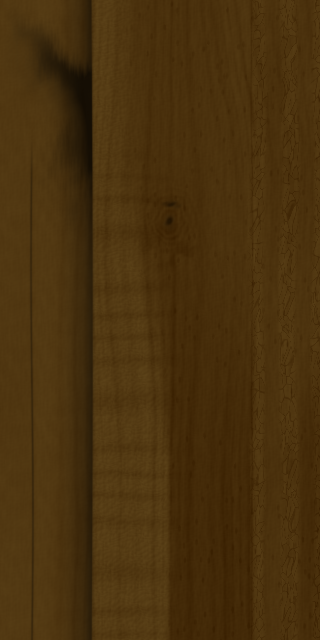
Write a WebGL 2 fragment shader that draws this texture.

```glsl
#version 300 es
precision highp float;
// Two dark, oiled wooden boards with a shadowed joint, a stain and a small knot.
// Grain lines are sines bent around the knot; cellular noise gives fibres,
// rough bumps, pores and crackle. A tone value then picks the wood colour.
uniform vec2 u_resolution;
out vec4 fragColor;

vec2 hash2(vec2 p) {
  return fract(sin(vec2(dot(p, vec2(127.1, 311.7)), dot(p, vec2(269.5, 183.3)))) * 43758.5);
}

// Cellular noise: nearest distance, second distance, random value of the cell
vec3 cellular(vec2 p) {
  vec2 base = floor(p);
  vec3 best = vec3(8.0, 8.0, 0.0);
  for (int j = -1; j <= 1; j++)
    for (int i = -1; i <= 1; i++) {
      vec2 cell = base + vec2(i, j);
      vec2 rnd = hash2(cell);
      float d = length(cell + rnd - p);
      if (d < best.x) best = vec3(d, best.x, fract(rnd.x * 7.3 + rnd.y * 3.1));
      else best.y = min(best.y, d);
    }
  return best;
}

// Smooth irregular waves between -1 and 1
float waves(vec2 p) {
  return (sin(p.x + 1.7 * sin(p.y * 0.8 + 1.0)) + sin(p.y * 1.3 + 1.9 * sin(p.x * 0.7))
        + 0.6 * sin(p.x * 2.3 - p.y * 1.9 + 2.0 * sin(p.y * 1.1))) / 2.6;
}

float bell(float x, float width) { return exp(-x * x / (width * width)); }

// Thin dark growth lines across the grain coordinate
float growthLines(float s) {
  float a = 0.5 + 0.5 * sin(s * 170.0 + 3.0 * sin(s * 31.0));
  float b = 0.5 + 0.5 * sin(s * 83.0 + 2.0 * sin(s * 23.0) + 1.0);
  return 0.6 * pow(a, 3.0) + 0.6 * pow(b, 4.0);
}

void main() {
  vec2 p = gl_FragCoord.xy / u_resolution.x;
  p.y *= 2.0 * u_resolution.x / u_resolution.y;
  float px = 1.0 / u_resolution.x;
  float joint = 0.287 + 0.003 * sin(p.y * 1.7);
  float right = smoothstep(-px, px, p.x - joint);

  // Shared fine structure
  float drift = waves(p * vec2(11.0, 5.0));
  float fibre = cellular(p * vec2(105.0, 16.0) + drift * 0.5).x - 0.5;
  vec2 bumpPos = p * vec2(75.0, 95.0) + 0.8 * waves(p * 60.0);
  float bump = cellular(bumpPos).x - cellular(bumpPos + vec2(0.35, -0.45)).x;
  vec3 pore = cellular(p * vec2(48.0, 22.0));
  float pores = smoothstep(0.3, 0.1, pore.x) * step(0.78, pore.z);

  // Left board: even olive tone, faint slanted figure, narrow seam
  float left = 0.66 + 0.08 * drift + 0.05 * waves(p * vec2(22.0, 60.0) + p.x * 40.0);
  left -= 0.24 * growthLines(p.x * 0.75 - 0.012 * p.y + 0.008 * drift) * smoothstep(0.09, 0.2, p.x);
  left += 0.13 * fibre + 0.07 * bump;
  float seamX = 0.1 + 0.003 * sin(p.y * 4.0);
  left += 0.08 * smoothstep(seamX, seamX + 0.02, p.x) * smoothstep(0.2, 0.1, p.x);
  float seam = bell(p.x - seamX, 0.0035) * smoothstep(1.6, 1.4, p.y);

  // Right board: grain coordinate spreads around the knot
  vec2 k = p - vec2(0.53, 1.31);
  float spread = 1.0 + 0.65 * bell(k.y, 0.4) * bell(k.x, 0.22);
  float s = k.x / spread + 0.006 * drift + 0.05 * smoothstep(0.1, 0.8, k.y) * smoothstep(0.0, 0.15, k.x);
  float lines = growthLines(s);
  float lightEnd = mix(0.525, 0.4, smoothstep(0.7, 1.6, p.y)) + 0.015 * drift;
  float lightSoft = mix(0.015, 0.07, smoothstep(0.5, 1.1, p.y));
  float light = 1.0 - smoothstep(lightEnd - lightSoft, lightEnd + lightSoft, p.x);
  float crackZone = smoothstep(0.77, 0.81, p.x + 0.008 * drift);
  float heart = mix(0.16, 0.42, smoothstep(0.3, 1.7, p.y + 0.1 * drift));
  heart += 0.14 * smoothstep(0.6, 0.75, p.x) * smoothstep(0.6, 1.2, p.y);
  float wood = mix(heart, 0.9, light);
  wood = mix(wood, 0.48 + 0.1 * drift, crackZone);
  wood -= 0.3 * lines * (1.0 - 0.5 * crackZone) * (0.65 + 0.35 * waves(p * vec2(9.0, 3.0) + 4.0));
  wood += fibre * 0.2 + bump * mix(0.09, 0.24, light);
  wood -= 0.22 * pores * (1.0 - light);

  // Cross bands left by the saw
  float band = sin(p.y * 62.0 + 2.5 * sin(p.y * 13.0) + 0.6 * drift);
  float bandZone = smoothstep(0.62, 0.42, p.x) * smoothstep(1.65, 1.3, p.y);
  wood -= 0.22 * pow(0.5 + 0.5 * band, 3.0) * bandZone;

  // Crackled strips with paler islands
  vec3 crack = cellular(p * vec2(62.0, 24.0) + 0.7 * waves(p * vec2(50.0, 30.0)));
  float strips = crackZone * smoothstep(-0.5, 0.5, sin(p.x * 62.0 + 2.2 + 0.6 * drift));
  wood += strips * (0.18 * crack.z - 0.42 * smoothstep(0.16, 0.02, crack.y - crack.x) + 0.1);
  wood -= 0.25 * smoothstep(0.92, 0.96, p.x) * smoothstep(1.1, 0.6, p.y);
  wood -= 0.3 * bell(p.x - 0.787 - 0.003 * drift, 0.003);

  // Knot: brown halo, faint rings, dark eye and a ragged smudge
  float r = length(k * vec2(1.0, 0.8)) + 0.008 * waves(p * 55.0);
  wood -= bell(r, 0.075) * (0.22 + 0.12 * sin(r * 330.0));
  float eye = bell(r, 0.012) + 0.9 * bell(length((k - vec2(0.004, 0.05)) * vec2(1.0, 2.2)) + 0.012 * waves(p * 90.0), 0.02);
  wood -= 0.3 * bell(length((k + vec2(0.0, 0.1)) * vec2(0.7, 1.3)), 0.06) * smoothstep(0.0, 0.5, waves(p * 48.0));

  // Tone to colour
  float tone = clamp(mix(left, wood, right), -0.25, 1.2);
  vec3 color = mix(vec3(0.25, 0.15, 0.022), vec3(0.35, 0.25, 0.09), tone);

  // Stain on the left board, shadow of the joint, seam and eye
  float rag = 0.025 * waves(p * vec2(28.0, 22.0)) + 0.02 * fibre;
  float stainY = p.y - 1.95 + 0.85 * p.x + rag;
  float stain = bell(stainY, stainY > 0.0 ? 0.055 : 0.1) * smoothstep(0.0, 0.2, p.x + rag);
  stain += 0.6 * bell(length((p - vec2(0.26, 1.53)) * vec2(1.0, 0.55)) + rag, 0.075);
  float shade = 0.55 * min(stain, 1.0) + 0.22 * smoothstep(0.17, 0.28, p.x) + 0.25 * bell(p.x - joint, 0.018);
  color *= 1.0 - (1.0 - right) * min(shade + 0.3 * seam, 0.72);
  color *= 1.0 - right * (0.45 * min(eye, 1.0) + 0.12 * bell(p.x - joint, 0.006));
  fragColor = vec4(color, 1.0);
}
```
